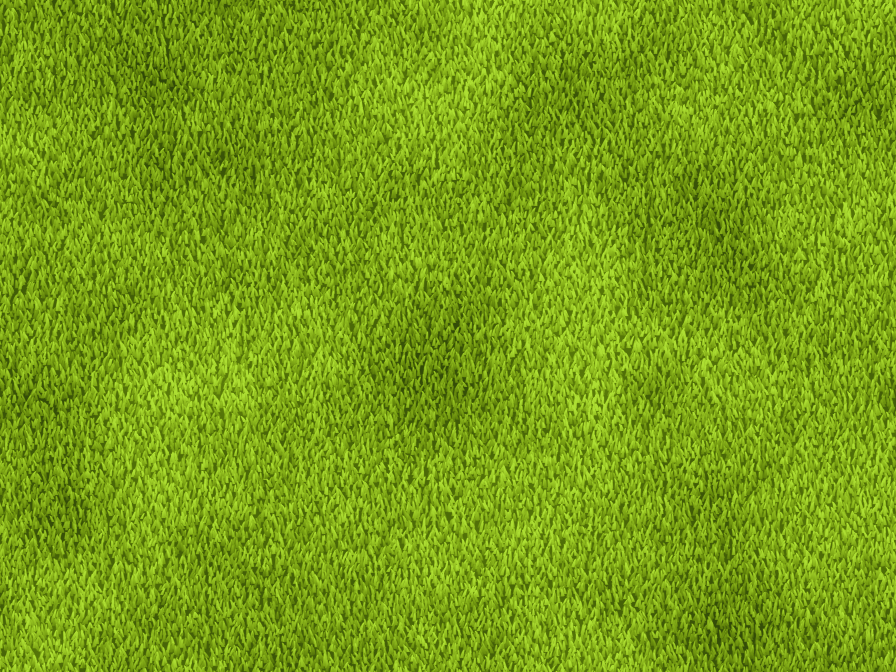
Reproduce this texture procedurally as a Shadertoy shader.

```glsl
// A lawn seen from above: short, tapered grass blades grow from a jittered
// grid and are painted row by row from back to front over dark soil gaps.
// Broad fractal noise lightens and darkens the turf in soft patches.

const vec2 BLADE_GRID = vec2(172.0, 160.0);  // cells per canvas height
const float PATCH_SCALE = 5.0;               // patches per canvas height
const float PATCH_STRENGTH = 0.8;
const float EDGE_SOFTNESS = 0.22;            // in cells
const float GAP_TONE = 0.02;

const vec3 SHADE_GREEN = vec3(0.27, 0.38, 0.03);
const vec3 LIGHT_GREEN = vec3(0.61, 0.79, 0.15);

// Three random values in 0..1 for a grid point
vec3 hash3(vec2 p) {
    vec3 q = fract(p.xyx * vec3(0.1031, 0.1030, 0.0973));
    q += dot(q, q.yxz + 33.33);
    return fract((q.xxy + q.yzz) * q.zyx);
}

float valueNoise(vec2 p) {
    vec2 cell = floor(p);
    vec2 f = fract(p);
    f = f * f * (3.0 - 2.0 * f);
    float low = mix(hash3(cell).x, hash3(cell + vec2(1.0, 0.0)).x, f.x);
    float high = mix(hash3(cell + vec2(0.0, 1.0)).x, hash3(cell + 1.0).x, f.x);
    return mix(low, high, f.y);
}

// Fractal noise centred on zero, each octave turned to hide the grid
float patchNoise(vec2 p) {
    mat2 turn = mat2(0.8, 0.6, -0.6, 0.8);
    float sum = 0.0, total = 0.0, weight = 1.0;
    for (int i = 0; i < 4; i++) {
        sum += weight * (valueNoise(p) - 0.5);
        total += weight;
        weight *= 0.55;
        p = turn * p * 2.03 + 17.3;
    }
    return sum / total;
}

// Returns tone (x) and coverage (y) of the blade rooted in one cell
vec2 blade(vec2 p, vec2 cell, float soft) {
    vec3 place = hash3(cell + 211.0);
    vec3 look = hash3(cell + 577.0);
    vec2 fromRoot = p - cell - place.xy;
    float along = fromRoot.y / mix(1.6, 2.7, place.z);
    float s = clamp(along, 0.0, 1.0);

    float bend = (look.x - 0.5) * 2.2 * s * (0.6 + 0.4 * s);
    float halfWidth = mix(0.38, 0.52, look.z) * pow(1.0 - s, 0.5);
    float cover = 1.0 - smoothstep(-soft, soft, abs(fromRoot.x - bend) - halfWidth);
    cover *= smoothstep(0.0, 0.15, along) * (1.0 - smoothstep(0.8, 1.0, along));

    float tone = mix(0.46, 1.12, look.y) + (s - 0.5) * 0.5;
    return vec2(tone, cover);
}

// Layers neighbouring blades, nearer (lower) rows on top
float turfTone(vec2 p, float soft) {
    vec2 home = floor(p);
    float tone = GAP_TONE;
    for (int row = 0; row <= 3; row++) {
        for (int col = -2; col <= 2; col++) {
            vec2 layer = blade(p, home + vec2(float(col), -float(row)), soft);
            tone = mix(tone, layer.x, layer.y);
        }
    }
    return tone;
}

vec3 grassColor(float tone) {
    float t = clamp(tone, -0.3, 1.2);
    float blueCurve = pow(max(t, 0.0), 1.9);
    return mix(SHADE_GREEN, LIGHT_GREEN, vec3(t, t, blueCurve));
}

void mainImage(out vec4 fragColor, in vec2 fragCoord) {
    vec2 uv = fragCoord / iResolution.y;
    float pixel = BLADE_GRID.x / iResolution.y;
    float soft = max(EDGE_SOFTNESS, 0.5 * pixel);

    float tone = turfTone(uv * BLADE_GRID, soft);
    tone += PATCH_STRENGTH * patchNoise(uv * PATCH_SCALE + 5.7);
    fragColor = vec4(grassColor(tone), 1.0);
}
```
